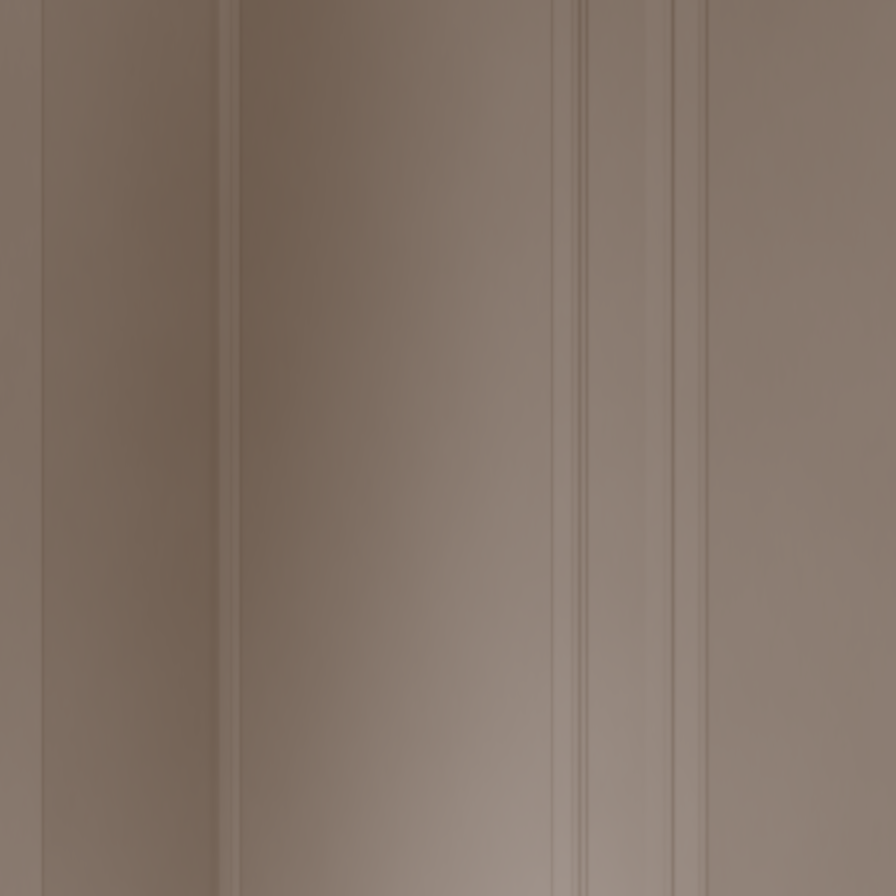
This texture is drawn by a Shadertoy shader. Its source:

```glsl
// Softly lit brown wall panels divided by narrow vertical mouldings.

const vec3 SHADOW_BROWN = vec3(0.42, 0.35, 0.295);
const vec3 WARM_GREY = vec3(0.64, 0.59, 0.56);

float hash(vec2 p) {
    vec3 q = fract(vec3(p.xyx) * 0.1031);
    q += dot(q, q.yzx + 33.33);
    return fract((q.x + q.y) * q.z);
}

float valueNoise(vec2 p) {
    vec2 cell = floor(p);
    vec2 f = fract(p);
    f = f * f * (3.0 - 2.0 * f);
    float low = mix(hash(cell), hash(cell + vec2(1, 0)), f.x);
    float high = mix(hash(cell + vec2(0, 1)), hash(cell + vec2(1, 1)), f.x);
    return mix(low, high, f.y);
}

float fbm(vec2 p) {
    float sum = 0.0;
    float weight = 0.5;
    for (int octave = 0; octave < 4; octave++) {
        sum += weight * (valueNoise(p) - 0.5);
        p = p * 2.03 + 17.0;
        weight *= 0.5;
    }
    return sum;
}

// Smooth vertical ramp through tones at the bottom, middle and top.
float verticalRamp(vec3 tones, float y) {
    vec3 weights = vec3((2.0 * y - 1.0) * (y - 1.0), 4.0 * y * (1.0 - y), y * (2.0 * y - 1.0));
    return dot(tones, weights);
}

// Antialiased step, one to the right of the edge.
float rightOf(float x, float edge, float blur) {
    return smoothstep(edge - blur, edge + blur, x);
}

float strip(float x, float left, float right, float blur) {
    return rightOf(x, left, blur) - rightOf(x, right, blur);
}

float groove(float x, float center, float width) {
    float d = (x - center) / width;
    return exp(-d * d);
}

// Broad light on each panel, from left to right.
float panelTone(vec2 uv, float blur) {
    float x = uv.x;
    float y = uv.y;
    float edgeBoard = verticalRamp(vec3(0.54, 0.36, 0.36), y);
    float leftPanel = verticalRamp(mix(vec3(0.40, 0.25, 0.27), vec3(0.25, 0.09, 0.13),
                                       smoothstep(0.04, 0.24, x)), y);
    float glow = smoothstep(mix(0.18, 0.26, y), 0.62, x);
    float mainPanel = verticalRamp(mix(vec3(0.29, 0.09, 0.07), vec3(0.92, 0.62, 0.44), glow), y);
    float middlePanel = verticalRamp(mix(vec3(0.90, 0.63, 0.42), vec3(0.76, 0.57, 0.39),
                                         smoothstep(0.64, 0.79, x)), y);
    float rightPanel = verticalRamp(mix(vec3(0.69, 0.54, 0.38), vec3(0.61, 0.53, 0.42),
                                        smoothstep(0.79, 1.0, x)), y);
    float tone = mix(edgeBoard, leftPanel, rightOf(x, 0.047, blur));
    tone = mix(tone, mainPanel, rightOf(x, 0.256, 0.010));
    tone = mix(tone, middlePanel, rightOf(x, 0.618, blur));
    return mix(tone, rightPanel, rightOf(x, 0.790, blur));
}

// Raised faces and recessed lines of the mouldings.
float mouldingRelief(float x, float y, float blur) {
    float relief = 0.13 * strip(x, 0.245, 0.267, blur * 1.5);
    relief -= 0.06 * groove(x, 0.238, 0.005);
    relief -= 0.07 * groove(x, 0.258, 0.0018);
    relief -= 0.07 * groove(x, 0.269, 0.0020);
    relief -= 0.12 * groove(x, 0.0475, 0.0022);
    relief -= 0.16 * groove(x, 0.616, 0.0017);
    relief += 0.04 * strip(x, 0.620, 0.636, blur);
    relief -= 0.08 * groove(x, 0.639, 0.0018);
    relief -= 0.25 * groove(x, 0.647, 0.0026);
    relief -= 0.23 * groove(x, 0.655, 0.0022);
    relief += 0.06 * strip(x, 0.721, 0.747, blur * 2.0) * mix(0.5, 1.2, y);
    relief -= 0.05 * groove(x, 0.742, 0.0025);
    relief -= 0.25 * groove(x, 0.751, 0.0022);
    relief += 0.05 * strip(x, 0.755, 0.780, blur);
    relief -= 0.07 * groove(x, 0.780, 0.0020);
    return relief - 0.22 * groove(x, 0.789, 0.0022);
}

void mainImage(out vec4 fragColor, in vec2 fragCoord) {
    vec2 uv = fragCoord / iResolution.xy;
    float blur = max(0.0016, 0.8 / iResolution.x);
    float tone = panelTone(uv, blur) + mouldingRelief(uv.x, uv.y, blur);

    // Faint plaster mottling and fine vertical brushing.
    tone += 0.045 * fbm(uv * vec2(14.0, 9.0));
    tone += 0.025 * fbm(uv * vec2(150.0, 50.0));

    fragColor = vec4(mix(SHADOW_BROWN, WARM_GREY, tone), 1.0);
}
```
